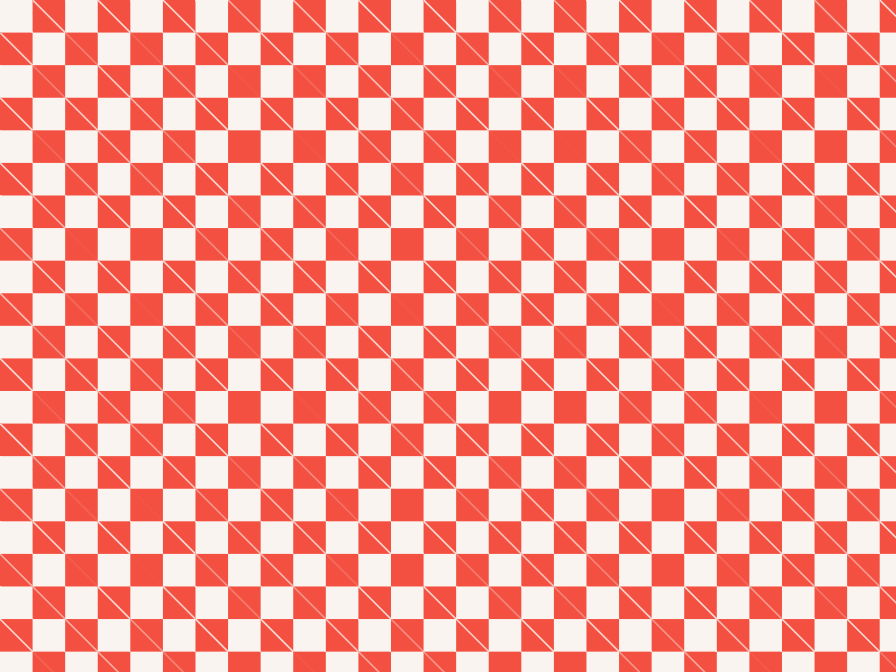
Give the GLSL for this pattern, as a Shadertoy shader.

```glsl
// Red and cream checkerboard with fine diagonal seams that drift in strength.

const float TAU = 6.2831853;
const float CELLS_DOWN = 20.625;      // cells over the canvas height
const float SEAM_WIDTH = 0.05;        // in cells
const float SEAM_STRENGTH = 0.85;
const float PHASE_STEP = 0.61818;     // seam phase gained per cell
const float PHASE_PEAK = 0.9;         // phase at which seams are strongest

const vec3 CREAM = vec3(0.98, 0.957, 0.94);
const vec3 RED = vec3(0.953, 0.314, 0.255);

// Smoothed square wave per axis: +1 in even cells, -1 in odd cells.
vec2 squareWave(vec2 p, float pixel) {
    vec2 parity = 1.0 - 2.0 * mod(floor(p), 2.0);
    vec2 edgeDistance = 0.5 - abs(fract(p) - 0.5);
    return parity * clamp(2.0 * edgeDistance / pixel, 0.0, 1.0);
}

// Share of odd-cell colour: 1 inside, 0 outside.
float checker(vec2 p, float pixel) {
    vec2 wave = squareWave(p, pixel);
    return 0.5 - 0.5 * wave.x * wave.y;
}

// Pixel coverage of a line of the given width at distance d from its axis.
float lineCoverage(float d, float width, float pixel) {
    vec2 sides = vec2(0.5, -0.5) * width - d;
    vec2 covered = clamp(sides / pixel + 0.5, 0.0, 1.0);
    return covered.x - covered.y;
}

// Seam visibility from the combined column and row phases.
float seamStrength(vec2 cell) {
    vec2 phase = fract(cell * PHASE_STEP) - PHASE_PEAK;
    vec2 level = 0.5 + 0.5 * cos(TAU * phase);
    return SEAM_STRENGTH * smoothstep(0.05, 1.6, level.x + level.y);
}

// Diagonal from the upper left to the lower right corner of each cell.
float diagonalSeam(vec2 p, float pixel) {
    vec2 local = fract(p);
    float d = abs(local.x - local.y) * inversesqrt(2.0);
    return seamStrength(floor(p)) * lineCoverage(d, SEAM_WIDTH, pixel);
}

void mainImage(out vec4 fragColor, in vec2 fragCoord) {
    // Cell coordinates counted from the top left corner.
    float pixel = CELLS_DOWN / iResolution.y;
    vec2 p = vec2(fragCoord.x, iResolution.y - fragCoord.y) * pixel;

    float redShare = checker(p, pixel) * (1.0 - diagonalSeam(p, pixel));
    fragColor = vec4(mix(CREAM, RED, redShare), 1.0);
}
```
